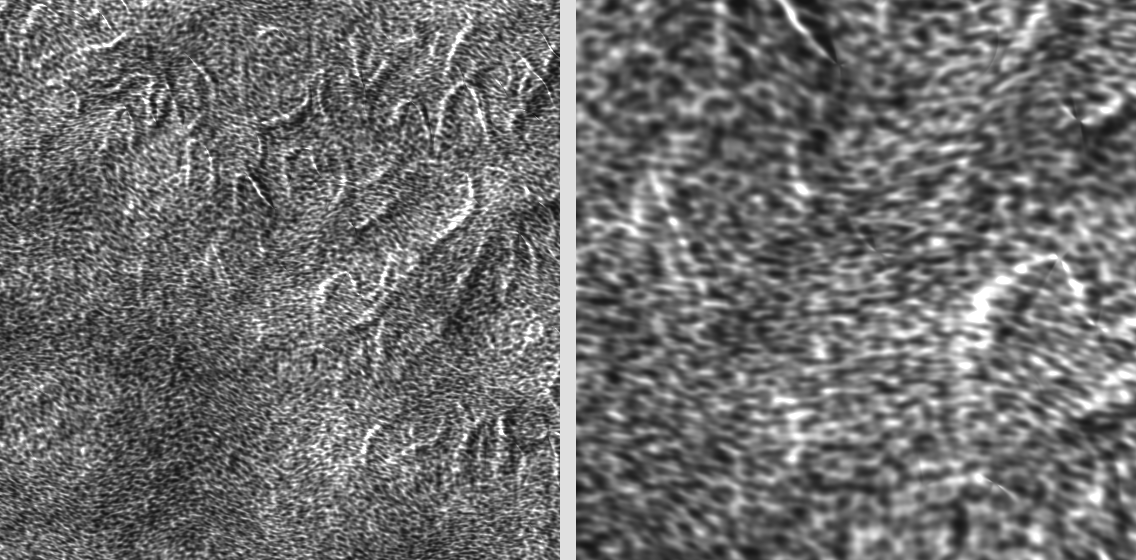
Left: the whole. Right: its middle third, enlarged.
A Shadertoy shader for this texture:

```glsl
float hash(vec2 cell) {
    vec3 q = fract(cell.xyx * vec3(0.1031, 0.1030, 0.0973));
    q += dot(q, q.yzx + 33.33);
    return fract((q.x + q.y) * q.z);
}

vec2 rotate(vec2 p, float angle) {
    float c = cos(angle), s = sin(angle);
    return vec2(c * p.x + s * p.y, c * p.y - s * p.x);
}

float cornerSlope(vec2 cell, vec2 corner, vec2 f) {
    float angle = 6.2832 * hash(cell + corner);
    return dot(vec2(cos(angle), sin(angle)), f - corner);
}

float gradientNoise(vec2 p) {
    vec2 cell = floor(p), f = p - cell;
    vec2 u = f * f * f * (f * (f * 6.0 - 15.0) + 10.0);
    vec2 k = vec2(0.0, 1.0);
    return mix(mix(cornerSlope(cell, k.xx, f), cornerSlope(cell, k.yx, f), u.x),
               mix(cornerSlope(cell, k.xy, f), cornerSlope(cell, k.yy, f), u.x), u.y);
}

// Fine grains, wider than tall, whose slant drifts across the canvas
float speckle(vec2 p) {
    vec2 q = p + vec2(0.0, 0.14 * p.x + 0.045 * gradientNoise(p * 5.0 + 3.7));
    float coarse = gradientNoise(q * vec2(82.0, 142.0) + 11.3);
    float fine = gradientNoise(rotate(q, 0.12) * vec2(118.0, 190.0) + 57.9);
    return 2.8 * coarse + 1.9 * fine;
}

// Height whose zero contours are the crest lines, stretched along the tilt
float crestField(vec2 p, float layer) {
    vec2 q = rotate(p, 0.65 + 0.42 * layer);
    return gradientNoise(q * vec2(1.0, 1.8) * (3.6 + 1.7 * layer) + 19.4 * layer + 5.3);
}

// Broken crests: a thin lit edge with a softer shadow behind it
float crests(vec2 p) {
    vec2 away = vec2(0.85, -0.53);
    vec2 bent = p + 0.018 * vec2(gradientNoise(p * 14.0), gradientNoise(p * 14.0 + 40.0));
    float sum = 0.0;
    for (float layer = 0.0; layer < 4.0; layer++) {
        float height = crestField(bent, layer);
        float slope = (crestField(bent + 0.004 * away, layer) - height) / 0.004;
        float behind = height * slope / (slope * slope + 0.05);
        float lit = exp(-pow((behind + 0.004) / 0.006, 2.0));
        float shadow = exp(-pow((behind - 0.015) / 0.013, 2.0));
        float present = smoothstep(0.0, 0.3, gradientNoise(p * 6.5 + 31.0 * layer + 8.2));
        sum += present * (1.7 * lit - 1.0 * shadow) * smoothstep(0.3, 2.0, abs(slope));
    }
    return sum;
}

// Broad light and dark ground: diagonal folds above, flat bands at lower left
float terrain(vec2 p, float rugged) {
    vec2 q = rotate(p, 0.65);
    float folds = 1.2 * gradientNoise(q * vec2(4.0, 11.0) + 2.6);
    float bands = 1.3 * gradientNoise(rotate(p, -0.12) * vec2(2.2, 6.5) + 7.1);
    float patches = 0.7 * gradientNoise(p * 3.2 + 14.8);
    float clumps = 1.0 * gradientNoise(q * vec2(21.0, 29.0) + 23.5);
    return mix(bands - 0.3, folds + 0.08, rugged) + patches + clumps;
}

void mainImage(out vec4 fragColor, in vec2 fragCoord) {
    vec2 p = fragCoord / iResolution.y;
    float rugged = smoothstep(-0.25, 0.25, 0.7 * p.x + p.y - 0.75);

    float level = 0.92 * speckle(p) + terrain(p, rugged)
                + mix(0.2, 1.0, rugged) * crests(p);

    // Skewed tone curve: long bright tail, compressed darks
    level = max(level, -3.2);
    float tone = 0.41 + 0.2 * level + 0.03 * level * level;
    fragColor = vec4(vec3(clamp(tone, 0.0, 1.0)), 1.0);
}
```
